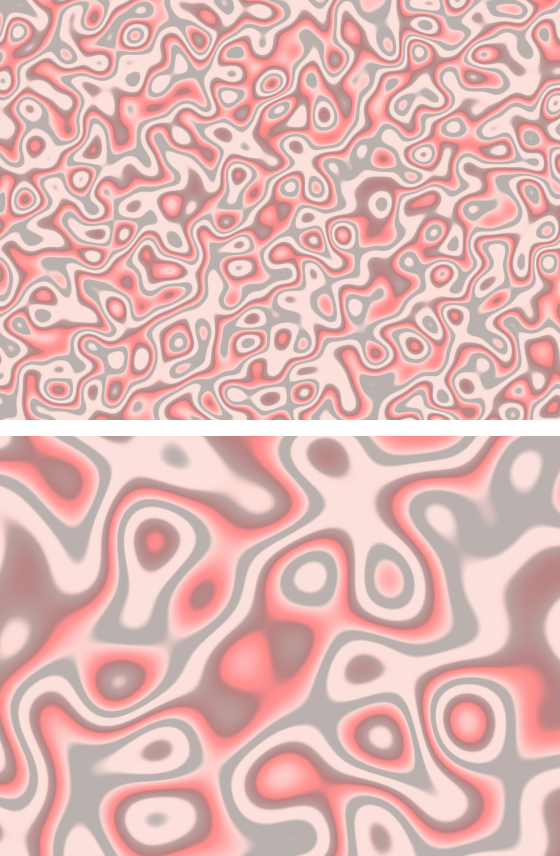
Top, the full canvas; bottom, a detail of the centre.
Give the GLSL for this texture, as a Shadertoy shader.

```glsl
// Marbled contour bands in pale pink, grey, coral and dusky rose.
// Layered sines in many directions bend a diagonal ramp; the height is
// cut into sharp dark bands and tinted by a softer red wave.

#define WAVES 28
#define FREQ_LOW 5.0      // waves per canvas height
#define FREQ_HIGH 13.0
#define RELIEF 0.37       // spread of the height, in colour cycles
#define RAMP 7.0          // colour cycles per canvas height
#define RAMP_ANGLE 2.28   // direction across the bands
#define DARK_HALF 0.11    // half width of a dark band, in cycles
#define SOFTNESS 0.035    // edge blur, in cycles
#define RED_REACH 0.32    // fade distance of the red tint, in cycles

const vec3 PALE  = vec3(0.99, 0.88, 0.86);
const vec3 CORAL = vec3(1.00, 0.55, 0.55);
const vec3 GREY  = vec3(0.73, 0.69, 0.68);
const vec3 ROSE  = vec3(0.73, 0.51, 0.51);

float hash(float n) {
    return fract(sin(n * 12.9898) * 43758.5);
}

vec2 direction(float angle) {
    return vec2(cos(angle), sin(angle));
}

// Irregular smooth height with unit spread
float layeredSines(vec2 p) {
    float sum = 0.0;
    for (int i = 0; i < WAVES; i++) {
        float n = float(i) + 1.0;
        float frequency = mix(FREQ_LOW, FREQ_HIGH, hash(n));
        float phase = hash(n + 51.7);
        vec2 along = direction(n * 2.39996);
        sum += sin(6.28319 * (frequency * dot(p, along) + phase));
    }
    return sum * sqrt(2.0 / float(WAVES));
}

// Distance to the nearest whole number
float cycleDistance(float x) {
    return abs(fract(x + 0.5) - 0.5);
}

void mainImage(out vec4 fragColor, in vec2 fragCoord) {
    vec2 p = fragCoord / iResolution.y;
    float height = RAMP * dot(p, direction(RAMP_ANGLE)) + RELIEF * layeredSines(p);

    // Two dark bands per cycle with crisp, antialiased edges
    float blur = max(SOFTNESS, 0.7 * fwidth(height));
    float bandDistance = 0.5 * cycleDistance(2.0 * height - 0.42);
    float dark = 1.0 - smoothstep(DARK_HALF - blur, DARK_HALF + blur, bandDistance);

    // One broad red wave per cycle, overlapping light and dark
    float red = 1.0 - smoothstep(0.0, RED_REACH, cycleDistance(height - 0.59));

    vec3 light = mix(PALE, CORAL, red);
    vec3 shade = mix(GREY, ROSE, red);
    fragColor = vec4(mix(light, shade, dark), 1.0);
}
```
